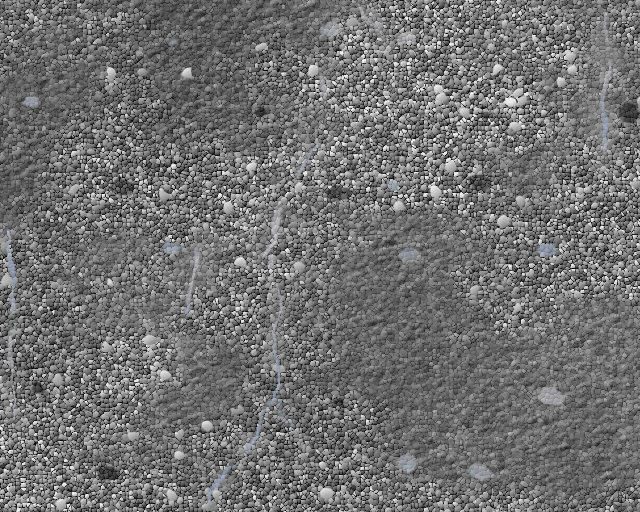
A Shadertoy shader for this texture:

```glsl
// Weathered grey concrete: exposed grit, worn patches and pale lime veins.

const float GRIT_DENSITY = 122.0;    // grains per canvas height
const float PEBBLE_DENSITY = 72.0;
const float STONE_DENSITY = 38.0;
const float BLOT_DENSITY = 7.0;
const float VEIN_WIDTH = 0.0055;
const vec2 LIGHT = vec2(-0.5, 0.86);
const vec2 LIME_HEART = vec2(0.525, 0.55);
const vec3 STONE_TINT = vec3(0.995, 1.0, 0.995);
const vec3 LIME_TINT = vec3(0.99, 0.99, 1.02);
const vec3 BLUE_TINT = vec3(0.87, 0.94, 1.07);

// Worn areas: centre and radius.
const vec3 WORN[4] = vec3[4](
    vec3(0.40, 0.88, 0.30), vec3(0.74, 0.42, 0.27),
    vec3(1.08, 0.22, 0.36), vec3(0.10, 0.80, 0.22));

// Vein segments: start and end.
const vec4 VEINS[11] = vec4[11](
    vec4(0.63, 0.86, 0.625, 0.71), vec4(0.625, 0.71, 0.545, 0.61),
    vec4(0.545, 0.61, 0.515, 0.50), vec4(0.53, 0.50, 0.55, 0.43),
    vec4(0.55, 0.43, 0.54, 0.22), vec4(0.54, 0.22, 0.595, 0.11),
    vec4(0.54, 0.22, 0.40, 0.02), vec4(0.39, 0.51, 0.36, 0.34),
    vec4(0.70, 0.99, 0.76, 0.855), vec4(1.18, 0.98, 1.18, 0.70),
    vec4(0.02, 0.55, 0.025, 0.18));

float hash(vec2 p) {
    return fract(sin(dot(p, vec2(127.1, 311.7))) * 43758.5);
}

vec2 hash2(vec2 p) {
    return vec2(hash(p), hash(p + 57.3));
}

float noise(vec2 p) {
    vec2 i = floor(p), f = fract(p);
    f = f * f * (3.0 - 2.0 * f);
    return mix(mix(hash(i), hash(i + vec2(1, 0)), f.x),
               mix(hash(i + vec2(0, 1)), hash(i + vec2(1, 1)), f.x), f.y);
}

float fbm(vec2 p) {
    float sum = 0.0, amp = 0.53;
    for (int i = 0; i < 4; i++) {
        sum += amp * noise(p);
        p = p * 2.03 + 17.7;
        amp *= 0.5;
    }
    return sum;
}

// Cellular grains: x = random tone, y = slope to the light, z = gap, w = radius.
vec4 grains(vec2 p) {
    vec2 cell = floor(p), nearOffset = vec2(0), nearId = vec2(0);
    float near = 8.0, next = 8.0;
    for (int y = -1; y <= 1; y++)
    for (int x = -1; x <= 1; x++) {
        vec2 id = cell + vec2(x, y);
        vec2 offset = p - id - 0.05 - 0.9 * hash2(id);
        float d = length(offset);
        if (d < near) {
            next = near;
            near = d;
            nearOffset = offset;
            nearId = id;
        } else next = min(next, d);
    }
    return vec4(hash(nearId + 9.1), dot(nearOffset, LIGHT), next - near, near);
}

float segment(vec2 p, vec2 a, vec2 b) {
    vec2 pa = p - a, ba = b - a;
    return length(pa - ba * clamp(dot(pa, ba) / dot(ba, ba), 0.0, 1.0));
}

// Scattered ragged spots, one at most per cell.
float blots(vec2 p, float seed, float rarity) {
    vec2 q = p * BLOT_DENSITY + seed, id = floor(q);
    vec2 centre = 0.3 + 0.4 * hash2(id);
    float radius = mix(0.04, 0.15, hash(id + 3.7));
    float d = length((fract(q) - centre) * vec2(0.8, 1.1));
    d += 0.14 * (fbm(p * 55.0 + seed) - 0.5);
    return step(rarity, hash(id + 8.3)) * smoothstep(radius, radius - 0.04, d);
}

// Stones of one size laid over a surface value.
float layStones(float value, vec4 g, float rarity, float base) {
    float shape = smoothstep(0.48, 0.34, g.w) * smoothstep(0.0, 0.2, g.z);
    float lit = base + 0.25 * fract(g.x * 37.0) + 0.4 * g.y;
    return mix(value, lit, shape * step(rarity, g.x));
}

void mainImage(out vec4 fragColor, in vec2 fragCoord) {
    vec2 p = fragCoord / iResolution.y;
    vec2 wobble = vec2(noise(p * 60.0), noise(p * 60.0 + 31.0)) - 0.5;

    // Worn cover
    float cover = 0.0;
    for (int i = 0; i < 4; i++)
        cover = max(cover, 1.0 - length(p - WORN[i].xy) / WORN[i].z);
    float worn = smoothstep(0.42, 0.85, fbm(p * vec2(5.0, 8.0)) + 0.5 * cover
                                        + 0.35 * (fbm(p * 28.0) - 0.5));

    // Exposed grit
    vec4 g = grains((p + 0.004 * wobble) * GRIT_DENSITY);
    float grit = mix(0.19, 0.38 + 0.46 * g.x * g.x, smoothstep(0.0, 0.28, g.z));
    grit += 0.36 * g.y;
    grit = layStones(grit, grains((p + 0.005 * wobble) * PEBBLE_DENSITY), 0.62, 0.45);

    // Tilted ripples of the worn skin
    vec2 q = vec2(p.x + 0.35 * p.y, p.y - 0.3 * p.x) * vec2(48.0, 95.0);
    float ripple = fbm(q) - fbm(q + vec2(-0.2, 0.55));
    float skin = 0.375 + 0.5 * ripple + 0.09 * (noise(p * 210.0) - 0.5);
    float value = mix(grit, mix(skin, grit, 0.25), worn * 0.9);
    value = layStones(value, grains(p * STONE_DENSITY + 0.3 * wobble),
                      0.95 + 0.04 * worn, 0.55);
    value *= 0.84 + 0.34 * fbm(p * 3.5 + 4.0);
    value -= 0.05 * smoothstep(0.0, 0.6, 1.0 - length(p - WORN[0].xy) / WORN[0].z);
    value *= 1.0 - 0.45 * blots(p, 40.0, 0.8);

    // Lime veins, dust and spots
    vec2 bend = vec2(noise(p * 15.0), noise(p * 15.0 + 9.0)) - 0.5;
    float vein = 1.0;
    for (int i = 0; i < 11; i++)
        vein = min(vein, segment(p + 0.024 * bend + 0.009 * wobble, VEINS[i].xy, VEINS[i].zw));
    float heart = smoothstep(0.085, 0.03, length(p - LIME_HEART));
    float width = VEIN_WIDTH * (0.4 + 1.1 * noise(p * 26.0)) + 0.012 * heart * noise(p * 34.0 + 5.0);
    float patchy = max(heart, smoothstep(0.15, 0.45, noise(p * 19.0 + 2.0)));
    float lime = smoothstep(width, width * 0.35, vein) * patchy * 0.85;
    float spots = blots(p, 11.0, 0.62);
    float dust = smoothstep(0.05, 0.0, vein) * smoothstep(0.4, 0.65, fbm(p * 22.0));
    value = mix(value, 0.6, 0.4 * dust);
    float limeValue = 0.56 + 0.22 * fbm(p * 45.0) + 0.08 * heart + 0.12 * g.y;
    float pale = max(lime, 0.75 * spots);
    value = mix(value, limeValue, pale);

    // Colour
    float blue = smoothstep(0.5, 0.75, noise(p * 13.0 + 6.0));
    vec3 tint = mix(STONE_TINT, mix(LIME_TINT, BLUE_TINT, blue), pale);
    fragColor = vec4(clamp(value, 0.06, 0.92) * tint, 1.0);
}
```
